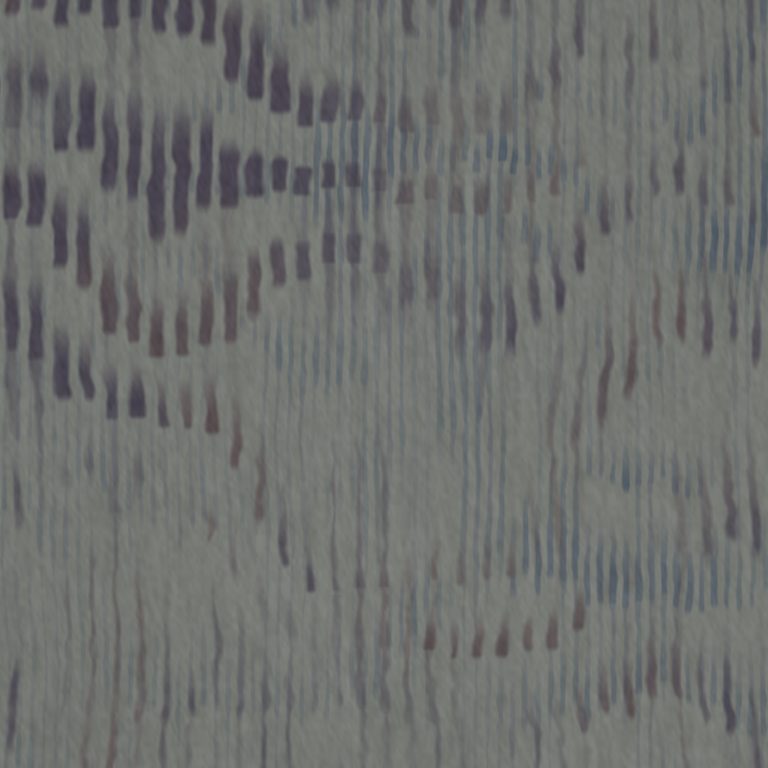
Give the GLSL for this pattern, as a WebGL 2 fragment shader.

```glsl
#version 300 es
precision highp float;
// Woven grey-green cloth with broken vertical dashes in scalloped violet and blue bands.

uniform vec2 u_resolution;
out vec4 fragColor;

// Integer hash of a lattice cell, from 0 to 1
float hash(vec2 cell) {
    uvec2 k = uvec2(ivec2(cell)) * uvec2(1597334677u, 3812015801u);
    uint h = k.x ^ k.y;
    h = (h ^ (h >> 15)) * 2246822519u;
    h = (h ^ (h >> 13)) * 3266489917u;
    return float((h ^ (h >> 16)) >> 8) / 16777216.0;
}

float noise(vec2 p) {
    vec2 i = floor(p), f = fract(p);
    f = f * f * (3.0 - 2.0 * f);
    return mix(mix(hash(i), hash(i + vec2(1, 0)), f.x),
               mix(hash(i + vec2(0, 1)), hash(i + vec2(1, 1)), f.x), f.y);
}

float fbm(vec2 p) {
    return 0.6 * noise(p) + 0.28 * noise(p * 2.1 + 17.0) + 0.12 * noise(p * 4.3 + 41.0);
}

// Ink of one set of columns; each dash is dark at its foot and fades upward
float dashes(vec2 uv, float columns, float weight, float seed) {
    float x = uv.x * columns + 0.6 * (noise(uv * vec2(3, 7) + seed) - 0.5)
            + 0.2 * (noise(uv * vec2(columns, 45) + seed) - 0.5);
    float column = floor(x);
    vec2 q = vec2((column + 0.5) / columns, uv.y);

    // Bands bent into arcs, stepped from column to column
    float level = q.y * 5.2 + 2.2 * noise(q * vec2(4.6, 3.2) + seed) + 0.22 * hash(vec2(column, seed));
    float band = fract(level);
    float vigour = hash(vec2(column, floor(level) + seed));
    float reach = mix(0.5, 1.0, noise(q * vec2(5, 4) + seed + 9.0));
    float body = smoothstep(0.0, 0.1, band) * (1.0 - smoothstep(0.12 + 0.3 * weight, reach, band));
    float patches = smoothstep(0.3 - 0.15 * weight, 0.6 - 0.15 * weight, fbm(q * vec2(5, 6) + seed + 23.0));

    // Narrow threads with frayed sides, swelling where the weave is heavy
    float halfWidth = mix(0.07, 0.25, weight) + 0.07 * body + 0.06 * (vigour - 0.5)
                    + 0.1 * (noise(uv * vec2(columns * 3.0, 60) + seed) - 0.5);
    float thread = 1.0 - smoothstep(halfWidth - 0.1, halfWidth + 0.13, abs(fract(x) - 0.5));
    float faint = 0.5 * smoothstep(0.35, 0.75, noise(q * vec2(31, 6) + seed + 60.0));
    float strength = mix(0.65, 1.0, max(weight, vigour));
    return thread * max(body * patches * strength, faint);
}

void main() {
    vec2 uv = gl_FragCoord.xy / u_resolution;
    vec3 cloth = vec3(0.474, 0.484, 0.461);
    vec3 violet = vec3(0.278, 0.258, 0.31);
    vec3 russet = vec3(0.345, 0.295, 0.3);
    vec3 blue = vec3(0.305, 0.35, 0.4);

    // Heavy weave at upper left, fine blue weave toward the right
    float heavy = 1.0 - smoothstep(0.15, 0.7, length((uv - vec2(0.15, 0.82)) * vec2(0.85, 1.15)));
    heavy = clamp(heavy + 0.7 * (noise(uv * 6.0 + 3.0) - 0.5), 0.0, 1.0);
    float fine = 1.0 - smoothstep(0.15, 0.6, length((uv - vec2(0.8, 0.7)) * vec2(1.0, 0.7)));
    fine *= smoothstep(0.2, 0.5, noise(uv * vec2(5, 4) + 31.0));

    // Cloth with soft shading, fibrous slanted grain and upright streaks
    float shade = 0.03 * (fbm(uv * 4.0 + 5.0) - 0.5);
    vec2 slanted = vec2(uv.x + 0.25 * uv.y, uv.y);
    float grain = 0.03 * (noise(slanted * vec2(150, 55)) - 0.5)
                + 0.03 * (noise(slanted * vec2(260, 130) + 80.0) - 0.5)
                + 0.026 * (noise(uv * vec2(110, 14) + 120.0) - 0.5);
    vec3 color = cloth + shade;

    // Blue threads first, then the broader violet and russet ones
    float blueInk = dashes(uv, 62.0, 0.25 + 0.35 * fine, 140.0) * mix(0.4, 1.0, fine);
    color = mix(color, blue, blueInk);
    float warmth = smoothstep(0.45, 0.75, noise(uv * vec2(7, 5) + 50.0));
    vec3 ink = mix(violet, russet, warmth * (1.0 - 0.6 * heavy));
    float broadInk = dashes(uv, 31.0, heavy, 210.0) * (1.0 - 0.35 * fine);
    color = mix(color, ink, broadInk);

    // Slight falloff toward the corners
    color *= 1.0 - 0.09 * dot(uv - 0.5, uv - 0.5);
    fragColor = vec4(color + grain, 1.0);
}
```
